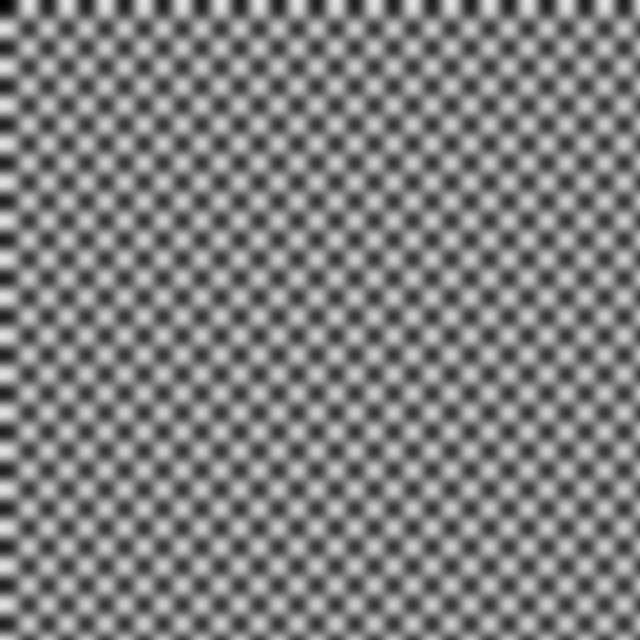
This pattern is drawn by a WebGL 1 fragment shader. Its source:

```glsl
precision highp float;

// A soft grey checkerboard, dark at the upper left corner.
// A Gaussian blur is separable, so the board is the product of two blurred
// square waves; their outermost cells extend past the border undimmed.

uniform vec2 u_resolution;

const float CELL_SIZE = 0.03;    // side of one square, in canvas widths
const float BLUR_SIGMA = 0.32;   // blur radius, in cells
const int EDGE_COUNT = 33;       // cell edges inside the canvas, per axis
const float MID_GREY = 0.498;
const float CONTRAST = 0.5;      // swing around the mid grey before blurring

// Logistic approximation of the Gaussian cumulative distribution.
vec2 gaussianStep(vec2 distanceToEdge) {
  vec2 z = clamp(distanceToEdge / BLUR_SIGMA, -6.0, 6.0);
  return 1.0 / (1.0 + exp(-z * (1.5976 + 0.07056 * z * z)));
}

// Square wave on both axes at once, +1 in the first cell, blurred at each edge.
vec2 blurredSquareWave(vec2 cell) {
  vec2 wave = vec2(1.0);
  float flip = -2.0;
  for (int i = 1; i <= EDGE_COUNT; i++) {
    wave += flip * gaussianStep(cell - float(i));
    flip = -flip;
  }
  return wave;
}

void main() {
  vec2 uv = gl_FragCoord.xy / u_resolution;

  // Cells are counted from the upper left corner.
  vec2 cell = vec2(uv.x, 1.0 - uv.y) / CELL_SIZE;
  vec2 wave = blurredSquareWave(cell);

  float grey = MID_GREY - CONTRAST * wave.x * wave.y;
  gl_FragColor = vec4(vec3(clamp(grey, 0.0, 1.0)), 1.0);
}
```
